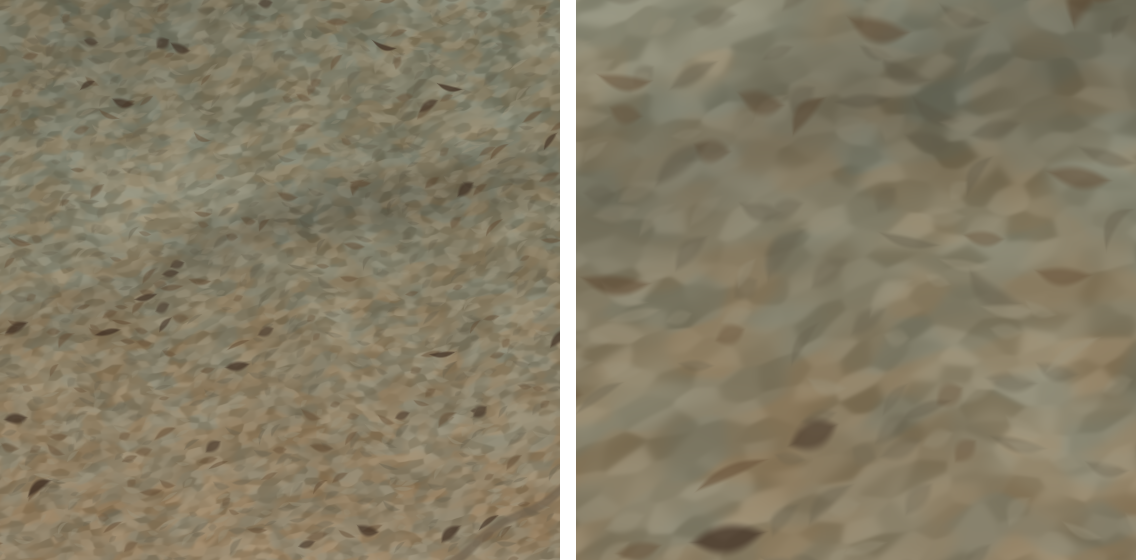
Left: the whole. Right: its middle third, enlarged.
Write a Shadertoy shader that draws this texture.

```glsl
const vec3 OLIVE_SAND = vec3(0.515, 0.497, 0.410);
const vec3 TAN_SAND   = vec3(0.565, 0.502, 0.398);
const vec3 RUST_TINT  = vec3(0.030, -0.004, -0.026);
const vec3 PALE_CHIP  = vec3(0.610, 0.580, 0.490);
const vec3 GREY_CHIP  = vec3(0.400, 0.372, 0.300);
const vec3 BROWN_CHIP = vec3(0.390, 0.300, 0.205);
const vec3 DARK_CHIP  = vec3(0.260, 0.195, 0.145);
const vec3 TWIG_COLOR = vec3(0.430, 0.375, 0.300);

const vec2 GRAIN_CELLS = vec2(52.0, 88.0);
const vec2 PATCH_CELLS = vec2(15.0, 27.0);
const float GRAIN_CONTRAST = 0.120;
const float PATCH_CONTRAST = 0.065;
const float CHIP_TILT = 0.25;
const float CHIP_SPREAD = 1.5;
const float SHADOW_DEPTH = 0.16;
const float SHADOW_WIDTH = 0.055;

vec2 hash2(vec2 p) {
    vec3 q = fract(p.xyx * vec3(0.1031, 0.1030, 0.0973));
    q += dot(q, q.yzx + 33.33);
    return fract((q.xx + q.yz) * q.zy);
}

mat2 rotation(float a) {
    float c = cos(a), s = sin(a);
    return mat2(c, -s, s, c);
}

// Layered sines that bend the grain rows
vec2 warp(vec2 p) {
    vec2 w = sin(p.yx * vec2(19.0, 13.0) + vec2(1.3, 4.1));
    w += 0.5 * sin(p.yx * vec2(47.0, 39.0) + p * 21.0 + w);
    return p + 0.006 * w;
}

// Cellular noise with blended borders, centred on zero
float softCells(vec2 p, float seed) {
    vec2 cell = floor(p);
    float total = 0.0, weight = 0.0;
    for (int y = -1; y <= 1; y++)
    for (int x = -1; x <= 1; x++) {
        vec2 id = cell + vec2(x, y);
        vec2 away = p - id - hash2(id + seed);
        float w = exp(-7.0 * dot(away, away));
        total += w * hash2(id + seed + 71.0).x;
        weight += w;
    }
    return total / weight - 0.5;
}

float blob(vec2 p, vec2 center, vec2 radius) {
    vec2 q = rotation(CHIP_TILT) * (p - center) / radius;
    return exp(-dot(q, q));
}

// Where debris gathers
float litter(vec2 p) {
    return 0.7 + 9.0 * blob(p, vec2(0.28, 0.45), vec2(0.13, 0.055))
               + 4.0 * blob(p, vec2(0.32, 0.36), vec2(0.08, 0.050))
               + 4.0 * blob(p, vec2(0.77, 0.42), vec2(0.06, 0.050));
}

// Scattered curved lens shapes; returns coverage
float chips(vec2 p, float cells, float amount, float clumping, float seed) {
    p *= cells;
    vec2 cell = floor(p);
    float cover = 0.0;
    for (int y = -1; y <= 1; y++)
    for (int x = -1; x <= 1; x++) {
        vec2 id = cell + vec2(x, y);
        vec2 center = id + hash2(id + seed);
        vec2 shape = hash2(id + seed + 37.0);
        vec2 pick = hash2(id + seed + 113.0);
        float chance = amount * mix(1.0, litter(center / cells), clumping);
        float angle = CHIP_TILT + (shape.x - 0.5) * CHIP_SPREAD;
        vec2 q = rotation(angle) * (p - center);
        float halfLength = mix(0.30, 0.70, shape.y);
        float halfWidth = mix(0.13, 0.28, pick.y);
        q.y += (shape.x - 0.5) * q.x * q.x;
        float d = abs(q.y) / halfWidth + q.x * q.x / (halfLength * halfLength);
        float lens = 1.0 - smoothstep(0.45, 1.35, d);
        cover = max(cover, lens * step(pick.x, chance) * mix(0.6, 1.0, shape.y));
    }
    return cover;
}

void mainImage(out vec4 fragColor, in vec2 fragCoord) {
    vec2 uv = fragCoord / iResolution.xy;
    vec2 p = warp(uv);
    vec2 rows = rotation(CHIP_TILT) * p;

    // Broad colour and mottled grain
    float patches = softCells(rows * PATCH_CELLS, 5.0);
    float grain = softCells(rows * GRAIN_CELLS, 19.0);
    float tint = softCells(rows * GRAIN_CELLS * 0.6, 43.0);
    vec3 color = mix(TAN_SAND, OLIVE_SAND, smoothstep(0.0, 0.75, uv.y + 0.2 * patches));
    color += GRAIN_CONTRAST * grain + PATCH_CONTRAST * patches + RUST_TINT * tint * 1.6;
    color += 0.035 * blob(uv, vec2(0.24, 0.67), vec2(0.20, 0.11));

    // Chips from faint to dark
    color = mix(color, GREY_CHIP, 0.42 * chips(p, 38.0, 0.30, 0.0, 7.0));
    color = mix(color, PALE_CHIP, 0.45 * chips(p, 42.0, 0.32, 0.0, 29.0));
    color = mix(color, BROWN_CHIP, 0.55 * chips(p, 34.0, 0.13, 0.3, 53.0));
    color = mix(color, DARK_CHIP, 0.82 * chips(p, 27.0, 0.035, 1.0, 89.0));

    // Twig across the lower right corner
    vec2 twig = rotation(0.54) * (p - vec2(0.80, 0.0));
    float twigMask = 1.0 - smoothstep(0.004, 0.012, abs(twig.y + 0.003 * sin(twig.x * 40.0)));
    color = mix(color, TWIG_COLOR, 0.65 * twigMask * smoothstep(-0.03, 0.03, twig.x));

    // Shallow furrow rising to the right, and darker upper corner
    float furrow = (uv.y - 0.435 - 0.30 * uv.x + 0.02 * sin(uv.x * 9.0)) / SHADOW_WIDTH;
    float shade = exp(-furrow * furrow) * (0.65 + 0.35 * sin(uv.x * 6.0 - 2.0));
    shade += 0.55 * blob(uv, vec2(0.20, 0.95), vec2(0.35, 0.16));
    color *= 1.0 - SHADOW_DEPTH * shade;

    fragColor = vec4(clamp(color, 0.0, 1.0), 1.0);
}
```
